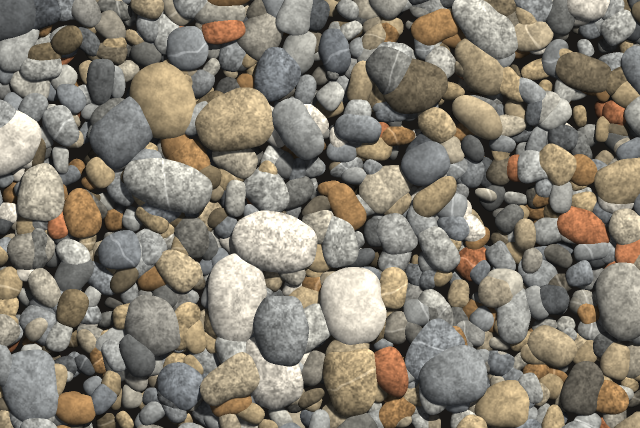
Write a Shadertoy shader that draws this texture.

```glsl
struct Stone {
    float height;
    vec3 normal;
    vec2 local;
    vec2 key;
};

vec4 hash4(vec2 p) {
    vec4 q = fract(p.xyxy * vec4(0.1031, 0.1030, 0.0973, 0.1099));
    q += dot(q, q.wzxy + 33.33);
    return fract((q.xxyz + q.yzzw) * q.zywx);
}

float noise(vec2 p) {
    vec2 i = floor(p), f = fract(p);
    f *= f * (3.0 - 2.0 * f);
    return mix(mix(hash4(i).x, hash4(i + vec2(1, 0)).x, f.x),
               mix(hash4(i + vec2(0, 1)).x, hash4(i + vec2(1, 1)).x, f.x), f.y);
}

// One jittered grid of rounded stones; the highest surface wins
void addLayer(vec2 p, float cell, float density, float lift, inout Stone top) {
    vec2 home = floor(p / cell);
    for (int k = 0; k < 9; k++) {
        vec2 id = home + vec2(k % 3 - 1, k / 3 - 1);
        vec2 key = id + cell * 4000.0;
        vec4 a = hash4(key);
        vec2 d = p - (id + 0.5 + 0.7 * (a.xy - 0.5)) * cell;
        if (a.w > density || dot(d, d) > cell * cell) continue;

        vec4 b = hash4(key + 71.7);
        float angle = 6.2832 * b.x;
        mat2 turn = mat2(cos(angle), -sin(angle), sin(angle), cos(angle));
        vec2 radius = cell * mix(0.42, 0.62, a.z) * vec2(mix(1.0, 1.35, b.y), mix(0.68, 0.98, b.z));
        vec2 local = turn * d;
        vec2 q = local / radius;
        q.y *= 1.0 + 0.45 * (b.w - 0.5) * q.x;
        float power = mix(2.1, 2.9, fract(b.w * 7.0));
        vec2 bend = pow(abs(q) + 1e-4, vec2(power - 1.0));
        float rim = dot(bend, abs(q));
        if (rim > 1.0) continue;

        float dome = sqrt(1.0 - rim);
        float height = lift + 0.028 * fract(a.w * 37.0) + 0.5 * radius.y * dome;
        if (height > top.height) {
            vec2 slope = (sign(q) * bend / radius * radius.y) * turn;
            vec2 tilt = 0.4 * (b.yz - 0.5);
            top = Stone(height, normalize(vec3(slope + tilt, dome + 0.35)), local, key);
        }
    }
}

Stone beach(vec2 p) {
    Stone top = Stone(0.0, vec3(0, 0, 1), p, vec2(0));
    addLayer(p, 0.048, 1.0, 0.004, top);
    addLayer(p, 0.064, 0.85, 0.015, top);
    addLayer(p, 0.093, 0.50, 0.026, top);
    addLayer(p, 0.140, 0.27, 0.036, top);
    return top;
}

// Mineral colour, mottling, grain and occasional pale veins
vec3 mineral(Stone s) {
    vec4 r = hash4(s.key + 13.3);
    vec4 t = hash4(s.key + 47.9);
    vec3 c = mix(vec3(0.49, 0.51, 0.53), vec3(0.75, 0.745, 0.71), r.x);
    c = mix(c, vec3(0.71, 0.63, 0.49), smoothstep(0.45, 0.95, r.y));
    if (r.z < 0.17) c *= 0.66;
    else if (r.z > 0.965) c = vec3(0.70, 0.46, 0.32);
    else if (r.z > 0.92) c = vec3(0.90, 0.87, 0.81);
    else if (r.z > 0.85) c = vec3(0.63, 0.49, 0.33);

    vec2 u = s.local + t.xy * 9.0;
    float mottle = noise(u * 45.0) - 0.5;
    float grain = noise(u * 120.0) + noise(u * 260.0) - 1.0;
    c *= 1.0 + 0.22 * mottle + mix(0.14, 0.42, t.z) * grain;
    float vein = abs(s.local.x + 0.4 * s.local.y + 0.012 * mottle + 0.02 * (t.x - 0.5));
    c += 0.16 * step(0.9, t.w) * (1.0 - smoothstep(0.001, 0.004, vein));
    return c;
}

vec3 shade(vec2 p) {
    p += 0.009 * (vec2(noise(p * 26.0), noise(p * 26.0 + 40.0)) - 0.5);
    Stone s = beach(p);
    if (s.height <= 0.0) return vec3(0.10, 0.095, 0.085);

    // Low sun from the upper right, with short cast shadows
    vec3 sun = normalize(vec3(0.38, 0.62, 0.80));
    float shadow = 0.0;
    for (int i = 1; i <= 3; i++) {
        float rise = 0.004 * float(i * i) + 0.002;
        float blocker = beach(p + sun.xy / sun.z * rise).height;
        shadow = max(shadow, smoothstep(0.0, 0.006, blocker - s.height - rise));
    }
    float direct = max(dot(s.normal, sun), 0.0) * (1.0 - shadow);
    float sky = mix(0.16, 0.34, smoothstep(0.005, 0.055, s.height)) * (0.6 + 0.4 * s.normal.z);
    return mineral(s) * (sky * vec3(0.96, 0.99, 1.04) + 0.87 * direct * vec3(1.02, 1.0, 0.96));
}

void mainImage(out vec4 fragColor, in vec2 fragCoord) {
    vec3 colour = vec3(0);
    for (int i = 0; i < 4; i++) {
        vec2 offset = vec2(i % 2, i / 2) * 0.5 - 0.25;
        colour += shade((fragCoord + offset) / iResolution.y + 5.0);
    }
    fragColor = vec4(colour * 0.25, 1.0);
}
```
